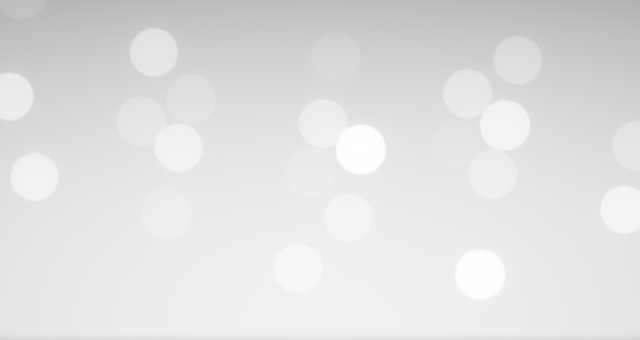
Give the GLSL for this background, as a WebGL 1 fragment shader.

```glsl
precision highp float;
// Pale grey backdrop with soft white bokeh discs.
// A vertical gradient with darkened sides is overlaid by translucent discs,
// spread by low-discrepancy sequences and gathered towards a middle band.

uniform vec2 u_resolution;

const int DISC_COUNT = 22;
const float DISC_RADIUS = 0.072;
const float EDGE_SOFTNESS = 0.004;

// Backdrop brightness; uv runs from 0 to 1 on both axes.
float backdrop(vec2 uv) {
  float side = 2.0 * uv.x - 1.0;
  float topShade = 0.20 * pow(uv.y, 2.6);
  float sideShade = 0.045 * side * side;
  float floorShade = 0.06 * (1.0 - smoothstep(0.0, 0.02, uv.y));
  return 0.942 - topShade - sideShade - floorShade;
}

// Disc centre for an index, in units of the canvas height.
vec2 discCentre(float index, float aspect) {
  vec2 spread = fract(vec2(0.711, 0.45) + index * vec2(0.7549, 0.5698));
  float s = 2.0 * spread.y - 1.0;
  float height = 0.6 + 0.42 * s * (0.55 + 0.45 * s * s);
  return vec2(spread.x * aspect, height);
}

// Disc opacity: mostly translucent, a few nearly solid, fainter at the top.
float discOpacity(float index, float height) {
  float level = fract(index * 0.618034);
  float opacity = mix(0.10, 0.75, level) + 0.25 * smoothstep(0.88, 0.96, level);
  return opacity * (1.0 - 0.5 * smoothstep(0.8, 0.95, height));
}

// Coverage of a disc with a slightly brighter core and a faint halo.
float discCoverage(float dist, float radius, float softness) {
  float body = 1.0 - smoothstep(radius - softness, radius + softness, dist);
  float ratio = dist / radius;
  float core = 1.0 - 0.1 * min(ratio * ratio, 1.0);
  float halo = 0.15 * exp(-max(dist - radius, 0.0) / 0.02);
  return mix(halo, core, body);
}

void main() {
  vec2 uv = gl_FragCoord.xy / u_resolution;
  float aspect = u_resolution.x / u_resolution.y;
  vec2 p = vec2(uv.x * aspect, uv.y);
  float softness = max(EDGE_SOFTNESS, 0.75 / u_resolution.y);

  float brightness = backdrop(uv);

  // Lay the discs over the backdrop as translucent white.
  for (int i = 0; i < DISC_COUNT; i++) {
    float index = float(i);
    vec2 centre = discCentre(index, aspect);
    float radius = DISC_RADIUS * (0.97 + 0.06 * fract(index * 0.37));
    float coverage = discCoverage(distance(p, centre), radius, softness);
    brightness = mix(brightness, 1.0, coverage * discOpacity(index, centre.y));
  }

  gl_FragColor = vec4(vec3(brightness), 1.0);
}
```
